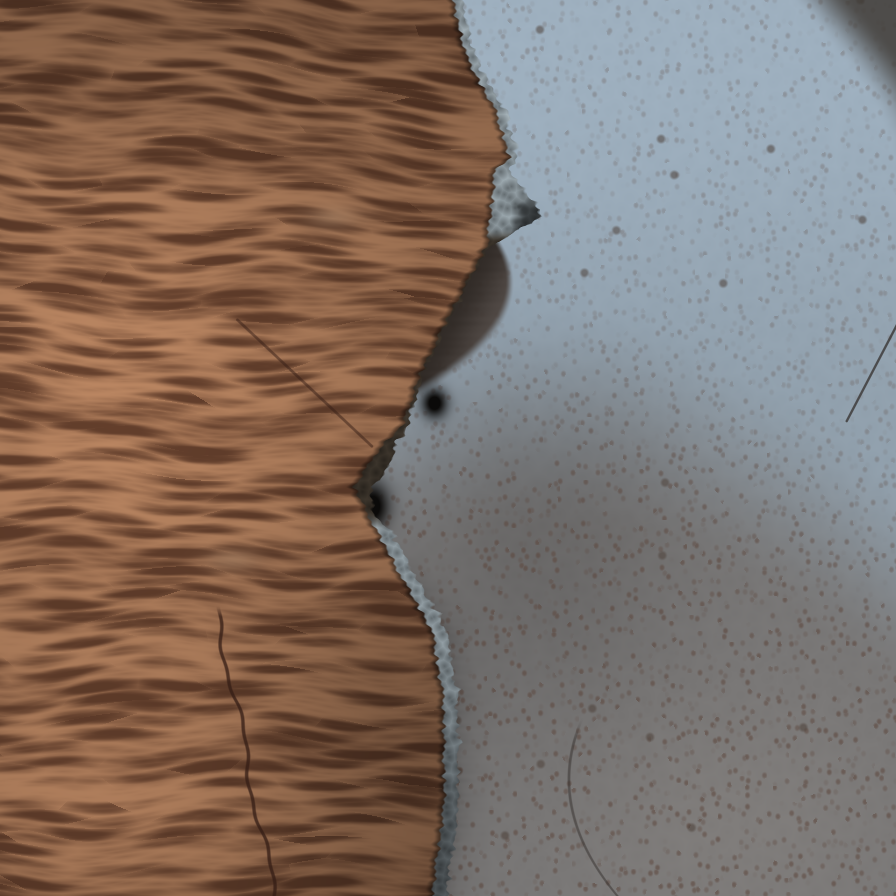
Write a WebGL 2 fragment shader that draws this texture.

```glsl
#version 300 es
precision highp float;
uniform vec2 u_resolution;
out vec4 fragColor;

// Outline of the broken board, top to bottom
const vec2 RIM[17] = vec2[17](
  vec2(.505, 1.), vec2(.521, .935), vec2(.553, .876), vec2(.569, .824), vec2(.553, .811),
  vec2(.544, .727), vec2(.501, .648), vec2(.469, .583), vec2(.449, .525), vec2(.423, .499),
  vec2(.395, .456), vec2(.414, .42), vec2(.449, .355), vec2(.482, .297), vec2(.495, .219),
  vec2(.496, .1), vec2(.482, 0.));

vec2 hash2(vec2 p) {
  return fract(sin(vec2(dot(p, vec2(127.1, 311.7)), dot(p, vec2(269.5, 183.3)))) * 43758.5);
}

// Cellular noise: distance to the nearest point and that cell's random value
vec2 cells(vec2 p) {
  vec2 base = floor(p), best = vec2(9., 0.);
  for (int j = -1; j <= 1; j++)
    for (int i = -1; i <= 1; i++) {
      vec2 id = base + vec2(i, j);
      float d = length(id + hash2(id) - p);
      if (d < best.x) best = vec2(d, hash2(id + 41.).x);
    }
  return best;
}

float boardEdge(float y) {
  float x = RIM[0].x;
  for (int i = 0; i < 16; i++)
    x += (RIM[i + 1].x - RIM[i].x) * clamp((RIM[i].y - y) / (RIM[i].y - RIM[i + 1].y), 0., 1.);
  return x + .0016 * sin(y * 310. + 2. * sin(y * 97.)) + .001 * sin(y * 740.);
}

float stroke(vec2 p, vec2 a, vec2 b, float width) {
  vec2 ab = b - a;
  float d = length(p - a - ab * clamp(dot(p - a, ab) / dot(ab, ab), 0., 1.));
  return 1. - smoothstep(width * .4, width * 1.5, d);
}

float blob(vec2 p, vec2 center, vec2 size) {
  vec2 q = (p - center) / size;
  return exp(-dot(q, q));
}

vec3 floorColor(vec2 p) {
  // Cool light above, broad soft shade below
  float bound = .57 - .9 * pow(max(p.x - .66, 0.), 1.5) - .35 * max(.56 - p.x, 0.);
  float shade = 1. - smoothstep(bound - .17, bound + .1, p.y);
  vec3 c = mix(vec3(.57, .63, .68), vec3(.62, .69, .75), smoothstep(.5, .95, p.y));
  c = mix(c, vec3(.465, .455, .45), shade * .95);
  c += vec3(.03, .025, .02) * blob(p, vec2(.82, .08), vec2(.2, .15));
  c *= 1. - .12 * blob(p, vec2(.6, .38), vec2(.15, .2));
  // Speckles, small and large
  vec2 fine = cells(p * vec2(125., 105.)), coarse = cells(p * 17. + 3.);
  float speck = (1. - smoothstep(.12, .5, fine.x)) * smoothstep(.45, 1., fine.y);
  c = mix(c, vec3(.36, .27, .23), speck * mix(.25, .55, shade));
  c = mix(c, vec3(.3, .25, .22), .55 * (1. - smoothstep(.04, .11, coarse.x)) * step(.86, coarse.y));
  c += .012 * (cells(p * 60.).x - .45);
  // Dark corner and loose hairs
  float corner = p.x - .925 - .33 * (1. - p.y) + .04 * sin(p.y * 13.);
  c = mix(c, vec3(.25, .23, .21), .85 * smoothstep(-.025, .045, corner) * smoothstep(.68, .8, p.y));
  float bend = abs(p.x - .635 - 3.2 * (p.y - .13) * (p.y - .13));
  float hair = (1. - smoothstep(.0005, .0025, bend)) * (1. - smoothstep(.17, .2, p.y)) * .5;
  hair = max(hair, .75 * stroke(p, vec2(1.005, .645), vec2(.945, .53), .0014));
  return mix(c, vec3(.2, .18, .17), hair);
}

vec3 woodColor(vec2 p) {
  // Grain bends gently and dips to the right near the top
  vec2 g = p;
  g.y += .1 * p.x * smoothstep(.35, 1., p.y) + .007 * sin(p.x * 12. + p.y * 9.) + .003 * sin(p.x * 31. - p.y * 24.);
  vec2 streak = cells(g * vec2(9., 66.)), fiber = cells(g * vec2(22., 170.) + 7.);
  float bands = .5 + .22 * sin(g.y * 83. + 2. * sin(g.x * 8.)) + .2 * sin(g.y * 37. + g.x * 5.);
  float dark = .55 * (1. - smoothstep(.1, .65, streak.x)) * (.4 + streak.y) + .25 * (.7 - fiber.x) + .4 * bands;
  vec3 c = mix(vec3(.64, .46, .335), vec3(.34, .215, .15), smoothstep(.08, .95, dark));
  c *= .92 + .22 * blob(p, vec2(.13, .56), vec2(.27, .3)) + .12 * blob(p, vec2(.1, .12), vec2(.2, .15));
  c *= 1. - .2 * smoothstep(.2, .5, p.x) * (1. - smoothstep(.2, .5, p.y));
  c *= 1. - .1 * smoothstep(.75, 1., p.y);
  // Pale worn patches and cracks
  float worn = blob(p, vec2(.26, .375), vec2(.03, .012)) + blob(p, vec2(.37, .757), vec2(.03, .012));
  c = mix(c, vec3(.63, .49, .38), .55 * worn);
  float crackX = .242 + .2 * (.32 - p.y) + .004 * sin(p.y * 42.) + .0015 * sin(p.y * 130.);
  float crack = (1. - smoothstep(.0008, .003, abs(p.x - crackX))) * (1. - smoothstep(.31, .325, p.y));
  crack = max(crack, .65 * stroke(p, vec2(.265, .643), vec2(.415, .502), .0016));
  return mix(c, vec3(.2, .11, .08), .75 * crack);
}

void main() {
  vec2 p = gl_FragCoord.xy / u_resolution;
  float y = p.y, past = p.x - boardEdge(y), soft = max(.0015, .8 / u_resolution.x);
  vec3 c = floorColor(p);

  // Shadow beneath the notch, plus a thin one along the lower edge
  float reach = min(.433 + .55 * (y - .41), .569 - 7. * (y - .685) * (y - .685));
  float blur = mix(.022, .005, smoothstep(.45, .7, y));
  float notch = (1. - smoothstep(-blur, blur, p.x - reach)) * smoothstep(.39, .43, y) * (1. - smoothstep(.728, .742, y));
  c = mix(c, mix(vec3(.17, .14, .12), vec3(.3, .265, .245), smoothstep(0., .06, past)), .94 * notch);
  c *= 1. - .4 * exp(-max(past, 0.) / .018) * (1. - smoothstep(.3, .42, y));
  float pit = blob(p, vec2(.485, .55), vec2(.014, .016)) + blob(p, vec2(.416, .435), vec2(.018, .026));
  c = mix(c, vec3(.045, .04, .035), min(1., 1.2 * pit));

  // Crumbly core: pale rim, jutting chip, dark broken side
  float chip = .051 * clamp(min((y - .725) / .03, (.824 - y) / .058), 0., 1.);
  float low = 1. - smoothstep(.405, .43, y), high = smoothstep(.8, .84, y);
  float crumb = cells(p * 95.).x;
  float side = .022 * blob(vec2(0., y), vec2(0., .475), vec2(1., .035)) + .003;
  float width = chip + .016 * low + .007 * high + side * (1. - low) + .006 * (crumb - .45);
  vec3 core = mix(vec3(.2, .175, .145), vec3(.5, .54, .56), max(max(low, high), smoothstep(.73, .745, y)));
  core *= mix(.55, 1., smoothstep(.02, .34, y)) * (.8 + .45 * crumb);
  core *= 1. - .6 * smoothstep(.02, .04, past) * (1. - smoothstep(.765, .785, y));
  c = mix(c, core, 1. - smoothstep(-soft, soft, past - width));

  // Board surface with a darkened lip
  vec3 wood = woodColor(p) * (1. - .45 * smoothstep(-.008, 0., past));
  c = mix(c, wood, 1. - smoothstep(-soft, soft, past));
  fragColor = vec4(c, 1.);
}
```
